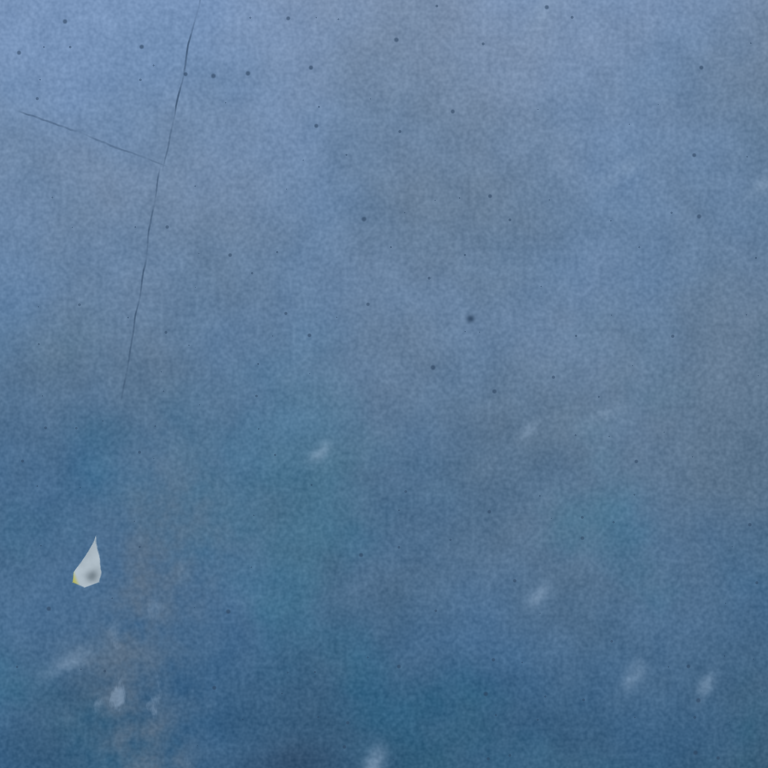
Write a three.js fragment shader that draws this texture.

```glsl
// Weathered blue painted plaster with cloudy stains, hairline cracks, scuffs and a chip.
varying vec2 vUv;

const vec3 DEEP_BLUE = vec3(0.205, 0.365, 0.510);
const vec3 MID_BLUE = vec3(0.360, 0.485, 0.620);
const vec3 PALE_BLUE = vec3(0.475, 0.585, 0.735);
const vec3 STAIN_GREY = vec3(0.345, 0.425, 0.510);
const vec3 SCUFF_PALE = vec3(0.580, 0.670, 0.770);
const vec3 PIT_DARK = vec3(0.170, 0.255, 0.360);
const vec3 CHIP_WHITE = vec3(0.680, 0.735, 0.775);
const vec3 CHIP_YELLOW = vec3(0.720, 0.720, 0.380);
const vec3 DULL_SHIFT = vec3(0.020, -0.012, -0.050);
const vec3 TEAL_SHIFT = vec3(-0.035, 0.012, 0.008);
const float CLOUD_SCALE = 3.2;
const float CLOUD_AMOUNT = 0.34;
const float MOTTLE_AMOUNT = 0.045;
const float GRAIN_SCALE = 150.0;
const float GRAIN_AMOUNT = 0.050;
const float PIT_CELLS = 26.0;
const float PIT_CHANCE = 0.28;
const int SCUFF_COUNT = 11;
const float CRACK_WIDTH = 0.0022;

vec2 hash2(vec2 p) {
  vec3 q = fract(p.xyx * vec3(0.1031, 0.1030, 0.0973));
  q += dot(q, q.yzx + 33.33);
  return fract((q.xx + q.yz) * q.zy);
}

float cornerSlope(vec2 cell, vec2 offset) {
  float angle = 6.2832 * hash2(cell).x;
  return dot(vec2(cos(angle), sin(angle)), offset);
}

float gradientNoise(vec2 p) {
  vec2 i = floor(p), f = fract(p);
  vec2 u = f * f * f * (f * (f * 6.0 - 15.0) + 10.0);
  float low = mix(cornerSlope(i, f), cornerSlope(i + vec2(1, 0), f - vec2(1, 0)), u.x);
  float high = mix(cornerSlope(i + vec2(0, 1), f - vec2(0, 1)),
                   cornerSlope(i + vec2(1, 1), f - vec2(1, 1)), u.x);
  return mix(low, high, u.y);
}

float fbm(vec2 p) {
  float sum = 0.0, amp = 0.6;
  for (int i = 0; i < 5; i++) {
    sum += amp * gradientNoise(p);
    p = mat2(1.6, 1.2, -1.2, 1.6) * p + 7.3;
    amp *= 0.5;
  }
  return sum;
}

float softSpot(vec2 p, vec2 radius) {
  p /= radius;
  return exp(-dot(p, p));
}

// Thin line between two points, fading towards its ends.
float crack(vec2 p, vec2 a, vec2 b) {
  vec2 ab = b - a;
  float t = clamp(dot(p - a, ab) / dot(ab, ab), 0.0, 1.0);
  float line = 1.0 - smoothstep(0.0, CRACK_WIDTH, length(p - a - ab * t));
  return line * smoothstep(0.0, 0.1, t) * (1.0 - smoothstep(0.8, 1.0, t));
}

// Tiny round holes, at most one in each cell.
float pits(vec2 p) {
  vec2 cell = floor(p * PIT_CELLS);
  vec2 centre = 0.2 + 0.6 * hash2(cell + 51.0);
  vec2 pick = hash2(cell + 97.0);
  float radius = mix(0.03, 0.10, pick.y * pick.y);
  float hole = 1.0 - smoothstep(0.3 * radius, 1.2 * radius, length(fract(p * PIT_CELLS) - centre));
  return hole * step(pick.x, PIT_CHANCE) * mix(0.25, 0.6, pick.y);
}

// Slanted pale rubs, broken up by the given roughness.
float scuffs(vec2 p, float roughness) {
  float sum = 0.0;
  for (int i = 0; i < SCUFF_COUNT; i++) {
    vec2 seed = vec2(float(i) * 3.7 + 5.0, 19.0);
    vec2 pick = hash2(seed + 40.0);
    vec2 d = p - hash2(seed);
    float angle = mix(0.3, 1.1, pick.x);
    d = mat2(cos(angle), -sin(angle), sin(angle), cos(angle)) * d;
    sum += softSpot(d, mix(vec2(0.014, 0.008), vec2(0.036, 0.013), pick.y)) * mix(0.2, 0.55, pick.x);
  }
  return clamp(sum * (0.75 + 1.6 * roughness), 0.0, 0.7);
}

void main() {
  vec2 uv = vUv;
  vec2 warp = vec2(fbm(uv * 4.0 + 3.0), fbm(uv * 4.0 + 31.0));
  float cloud = fbm((uv + 0.10 * warp) * CLOUD_SCALE + 12.0);
  float mottle = fbm(uv * 24.0 + 60.0);

  // Blue wash, paler towards the upper left
  float tone = 0.01 + uv.y + CLOUD_AMOUNT * cloud - 0.22 * uv.x * smoothstep(0.45, 1.0, uv.y);
  tone -= 0.14 * softSpot(uv - vec2(0.02, 0.42), vec2(0.16, 0.18));
  vec3 color = mix(DEEP_BLUE, MID_BLUE, smoothstep(-0.08, 0.56, tone));
  color = mix(color, PALE_BLUE, smoothstep(0.42, 1.02, tone));
  float dull = 0.5 + 1.6 * fbm(uv * 3.0 + 83.0) + 0.7 * (uv.x - 0.5);
  color += DULL_SHIFT * clamp(dull, 0.0, 1.0);
  color += TEAL_SHIFT * smoothstep(-0.1, 0.4, warp.x) * (1.0 - smoothstep(0.3, 0.7, uv.y));

  // Grey run-down stain with flaked streaks, and a dark smudge at the foot
  float run = softSpot(vec2(uv.x - 0.20 + 0.12 * warp.y, 0.0), vec2(0.07, 1.0));
  run *= 1.0 - smoothstep(0.22, 0.55, uv.y);
  color = mix(color, STAIN_GREY, run * clamp(0.6 + 1.2 * mottle, 0.0, 0.85));
  float flakes = smoothstep(0.12, 0.38, fbm(uv * vec2(30.0, 17.0) + 5.0));
  color = mix(color, SCUFF_PALE, 0.55 * run * flakes * (1.0 - 0.8 * smoothstep(0.03, 0.3, uv.y)));
  color = mix(color, PIT_DARK, 0.5 * softSpot(uv - vec2(0.37, 0.01) + 0.04 * warp, vec2(0.06, 0.025)));

  // Scuffs, brush mottle and plaster grain
  color = mix(color, SCUFF_PALE, scuffs(uv + 0.03 * warp, mottle));
  float grain = gradientNoise(uv * GRAIN_SCALE) + 0.6 * gradientNoise(uv.yx * GRAIN_SCALE * 1.7 + 9.0);
  color += MOTTLE_AMOUNT * mottle + GRAIN_AMOUNT * grain;

  // Hairline cracks and pits
  vec2 bent = uv + 0.012 * warp + 0.003 * mottle;
  float lines = max(crack(bent, vec2(0.265, 1.02), vec2(0.21, 0.77)),
                    crack(bent, vec2(0.21, 0.79), vec2(0.155, 0.46)));
  lines = max(lines, 0.7 * crack(bent, vec2(0.02, 0.86), vec2(0.23, 0.78)));
  color = mix(color, PIT_DARK, lines * clamp(0.35 + mottle, 0.1, 0.6));
  color = mix(color, PIT_DARK, max(pits(uv), 0.8 * softSpot(uv - vec2(0.613, 0.585), vec2(0.005))));

  // Teardrop chip with a yellow corner
  vec2 q = uv - vec2(0.117, 0.266);
  q.x -= 0.22 * q.y;
  float halfWidth = min(0.018, 0.4 * (0.034 - q.y)) + 0.006 * mottle;
  float edge = max(abs(q.x) - halfWidth, -q.y - 0.031 + 0.4 * abs(q.x));
  vec3 chip = CHIP_WHITE - 0.22 * softSpot(q - vec2(0.006, -0.016), vec2(0.008)) + 0.15 * mottle;
  chip = mix(chip, CHIP_YELLOW, 1.0 - smoothstep(-0.030, -0.022, q.x + 0.6 * q.y));
  color = mix(color, chip, 1.0 - smoothstep(-0.0015, 0.0015, edge));

  gl_FragColor = vec4(color, 1.0);
}
```
